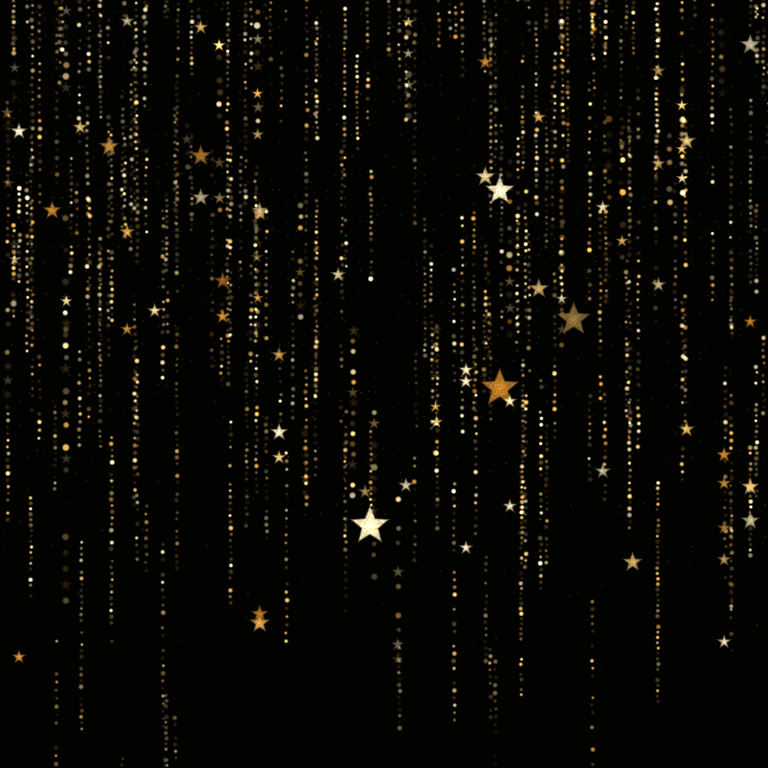
Give the GLSL for this background, as a WebGL 2 fragment shader.

```glsl
#version 300 es
precision highp float;
// Curtains of golden beads and five-pointed stars hanging on a black ground.
// Each layer of strands is a jittered grid of columns, cut into lengths and
// beaded by hashed rows; larger stars are scattered on top by a loop.
uniform vec2 u_resolution;
out vec4 fragColor;

// Three random values in 0..1 for an integer lattice point
vec3 hash(vec3 cell) {
    uvec3 v = uvec3(ivec3(cell) + 4096);
    for (int i = 0; i < 2; i++) {
        v = v * 1664525u + 1013904u;
        v.x += v.y * v.z;
        v.y += v.z * v.x;
        v.z += v.x * v.y;
        v ^= v >> 16u;
    }
    return vec3(v & 65535u) / 65535.0;
}

// Signed distance to a five-pointed star with its tip upwards
float starDistance(vec2 p, float radius) {
    float sector = 6.28319 / 5.0;
    float angle = abs(mod(atan(p.x, p.y) + 0.5 * sector, sector) - 0.5 * sector);
    vec2 folded = length(p) * vec2(cos(angle), sin(angle));
    return dot(folded - vec2(radius, 0.0), vec2(0.384, 0.923));
}

float coverage(float dist, float blur) {
    float soft = max(blur, 0.7 / u_resolution.y);
    return 1.0 - smoothstep(-soft, soft, dist);
}

// Amber through gold to pale cream
vec3 goldTint(float t) {
    vec3 amber = vec3(0.68, 0.43, 0.12);
    vec3 gold = vec3(0.84, 0.66, 0.34);
    vec3 cream = vec3(1.0, 0.94, 0.76);
    return mix(mix(amber, gold, smoothstep(0.0, 0.45, t)), cream, smoothstep(0.35, 0.85, t));
}

// One layer of hanging strands
vec3 strands(vec2 p, float layer, float columns, float pitch, float size, float density) {
    float shift = hash(vec3(layer, 7.0, 3.0)).x;
    float column = floor(p.x * columns + shift);
    vec3 line = hash(vec3(column, layer, 1.0));

    // Bead row, and the length of strand it belongs to
    pitch *= mix(0.8, 1.3, line.y);
    float row = floor(p.y / pitch);
    float along = (row + 0.5) * pitch / 0.4 + line.x;
    float segment = floor(along);
    vec3 cut = hash(vec3(column, segment, layer + 20.0));
    vec3 light = hash(vec3(column, segment, layer + 80.0));
    float span = mix(0.2, 0.8, cut.x);
    float start = cut.y * (1.0 - span);
    float middle = (segment + start + 0.5 * span - line.x) * 0.4;

    // Strands gather in loose clumps and thin out downwards
    float clump = hash(vec3(floor((column + 0.5 - shift) / columns * 11.0),
                            floor(middle * 5.0), 110.0)).x;
    float chance = density * mix(0.12, 1.0, smoothstep(0.1, 0.8, middle)) * mix(0.4, 1.4, clump);
    float inside = along - segment - start;
    if (cut.z > chance || inside < 0.0 || inside > span) return vec3(0.0);

    // Bead size, place and colour
    vec3 bead = hash(vec3(column, row, layer + 40.0));
    vec3 shade = hash(vec3(column, row, layer + 60.0));
    if (bead.x > 0.84) return vec3(0.0);
    float radius = size * mix(0.5, 1.0, bead.y * bead.y);
    vec2 centre = vec2((column - shift + mix(0.3, 0.7, line.z)) / columns
                       + (bead.z - 0.5) * 0.0018, (row + 0.5) * pitch);
    vec2 offset = p - centre;
    float dist = radius > 0.0044 ? starDistance(offset, radius * 1.3)
                                 : length(offset) - radius;
    float glow = mix(0.2, 1.5, shade.y * shade.y) * mix(0.45, 1.2, light.x);
    return goldTint(mix(shade.x, light.y, 0.4)) * glow * coverage(dist, 0.0018);
}

void main() {
    vec2 p = gl_FragCoord.xy / u_resolution.y;
    float aspect = u_resolution.x / u_resolution.y;
    vec3 color = vec3(0.006, 0.006, 0.002);

    // Fine strands, thickest near the top
    for (int i = 0; i < 7; i++)
        color += strands(p, float(i), 21.0 + float(i), 0.0082, 0.0029, 0.82);

    // Coarser, sparser strands of beads and small stars
    for (int i = 0; i < 3; i++)
        color += strands(p, float(i + 10), 13.0 + float(i), 0.0165, 0.0056, 0.36);

    // Faint dust
    vec2 dustCell = floor(p * 95.0);
    vec3 dust = hash(vec3(dustCell, 90.0));
    float speck = length(fract(p * 95.0) - mix(vec2(0.3), vec2(0.7), dust.xy)) / 95.0;
    float dustLevel = step(dust.z, 0.22 * smoothstep(0.1, 0.7, p.y)) * (0.08 + 0.12 * dust.x);
    color = max(color, vec3(1.0, 0.8, 0.45) * dustLevel * coverage(speck - 0.001, 0.0015));

    // Scattered stars hung on shared columns, the first few large
    float grain = hash(vec3(floor(p * 420.0), 91.0)).x;
    for (int i = 0; i < 54; i++) {
        vec3 place = hash(vec3(float(i), 5.0, 100.0));
        vec3 look = hash(vec3(float(i), 9.0, 101.0));
        bool large = i < 4;
        float column = floor(place.x * 26.0);
        float x = (column + 0.2 + 0.6 * hash(vec3(column, 2.0, 102.0)).x) / 26.0;
        vec2 centre = vec2(large ? mix(0.3, 0.8, x) : x, mix(0.14, 0.98, place.y));
        if (large) centre.y = mix(0.28, 0.8, (float(i) + place.y) / 4.0);
        float radius = large ? mix(0.018, 0.025, look.x) : mix(0.008, 0.0135, look.x * look.x);
        vec2 offset = p - centre * vec2(aspect, 1.0);
        float mask = coverage(starDistance(offset, radius), 0.0017);
        float level = mix(0.5, 1.12, sqrt(look.y)) * mix(0.85, 1.05, grain);
        vec3 tint = goldTint(look.z * 0.9) * level;
        tint += 0.3 * tint * exp(-dot(offset, offset) / (radius * radius * 0.12));
        color = mix(color, tint, mask * 0.93);
    }

    fragColor = vec4(min(color, 1.0), 1.0);
}
```
